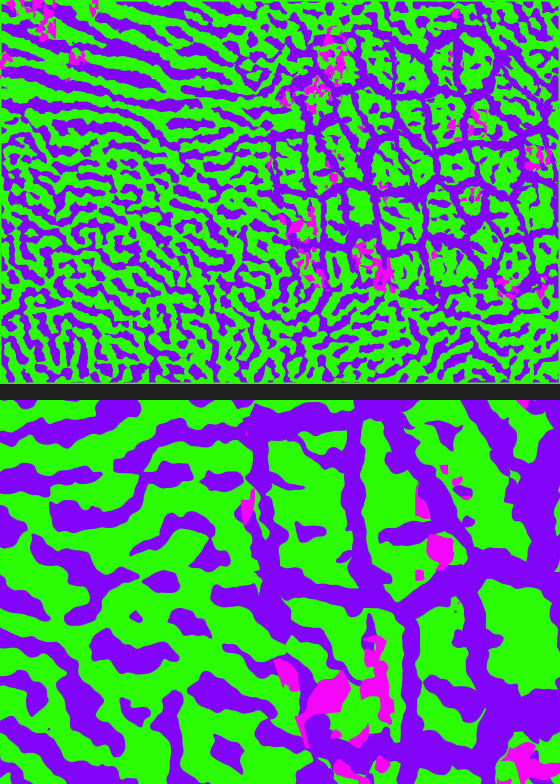
Top, the full canvas; bottom, a detail of the centre.
Give the GLSL for this texture, as a WebGL 2 fragment shader.

```glsl
#version 300 es
precision highp float;
// Violet labyrinth on vivid green: oriented sparse-kernel noise follows a
// bending direction field, and turns into a net of tall Voronoi cells at the
// right. Clusters of small magenta flecks lie inside the cells.
uniform vec2 u_resolution;
out vec4 fragColor;

vec3 hash3(vec2 p) {
  vec3 q = fract(p.xyx * vec3(0.1031, 0.1030, 0.0973));
  q += dot(q, q.yxz + 33.33);
  return fract((q.xxy + q.yzz) * q.zyx);
}

float valueNoise(vec2 p) {
  vec2 i = floor(p), f = fract(p);
  f = f * f * (3.0 - 2.0 * f);
  return mix(mix(hash3(i).x, hash3(i + vec2(1, 0)).x, f.x),
             mix(hash3(i + vec2(0, 1)).x, hash3(i + vec2(1, 1)).x, f.x), f.y);
}

vec2 noise2(vec2 p) {
  return vec2(valueNoise(p), valueNoise(p + 71.3)) - 0.5;
}

// Long straight strands gather in the upper left.
float streakZone(vec2 p) {
  return smoothstep(0.64, 0.78, p.y + 0.15 * p.x) * (1.0 - smoothstep(0.4, 0.72, p.x));
}

// Angle of the strands: gently falling above, fanning round below.
float strandAngle(vec2 p) {
  float lower = -0.85 - 1.95 * smoothstep(0.45, 1.1, p.x);
  float upper = -0.3 - 0.15 * smoothstep(1.0, 1.4, p.x);
  return mix(lower, upper, smoothstep(0.18, 0.48, p.y));
}

// Sum of striped kernels, scattered in angle except in the streaks.
float strands(vec2 p) {
  const float cell = 0.036;
  vec2 base = floor(p / cell);
  float sum = 0.0;
  for (int y = -3; y <= 3; y++)
    for (int x = -3; x <= 3; x++) {
      vec2 id = base + vec2(x, y);
      vec3 h = hash3(id + 40.0), k = hash3(id + 190.0);
      vec2 center = (id + h.xy) * cell, r = p - center;
      float streak = streakZone(center);
      float a = strandAngle(center) + (k.x + k.y - 1.0) * mix(1.5, 0.25, streak);
      float along = dot(r, vec2(cos(a), sin(a)));
      float across = dot(r, vec2(-sin(a), cos(a)));
      float window = max(0.0, 1.0 - dot(r, r) / 0.0116);
      float envelope = exp(-along * along * mix(750.0, 140.0, streak)
                           - across * across * mix(950.0, 480.0, streak));
      float frequency = mix(25.0, 17.0, streak) * (0.85 + 0.3 * k.z);
      sum += window * envelope * cos(6.2832 * (across * frequency + h.z));
    }
  return sum * 1.15;
}

// Distance to the nearest border between Voronoi cells.
float cellBorder(vec2 p) {
  vec2 base = floor(p), nearest = vec2(9.0);
  for (int y = -1; y <= 1; y++)
    for (int x = -1; x <= 1; x++) {
      vec2 id = base + vec2(x, y);
      vec2 r = id + 0.1 + 0.8 * hash3(id + 17.0).xy - p;
      if (dot(r, r) < dot(nearest, nearest)) nearest = r;
    }
  float border = 9.0;
  for (int y = -2; y <= 2; y++)
    for (int x = -2; x <= 2; x++) {
      vec2 id = base + vec2(x, y);
      vec2 r = id + 0.1 + 0.8 * hash3(id + 17.0).xy - p;
      vec2 d = r - nearest;
      if (dot(d, d) > 1e-4)
        border = min(border, dot(0.5 * (r + nearest), normalize(d)));
    }
  return border;
}

float coverage(float f) {
  float w = 0.6 * fwidth(f) + 1e-5;
  return smoothstep(-w, w, f);
}

void main() {
  vec2 p = gl_FragCoord.xy / u_resolution.y;
  float aspect = u_resolution.x / u_resolution.y;
  vec2 rough = p + 0.012 * noise2(p * 60.0) + 0.005 * noise2(p * 130.0);

  // Strands, broken up by grain and thinned over broad patches.
  float strand = strands(rough);
  float grain = valueNoise(rough * 48.0 + 3.0) - 0.5;
  float field = strand - 0.17 + 0.7 * grain + 0.5 * (valueNoise(p * 7.0) - 0.5);

  // Cell net of uneven walls, with islands inside the cells.
  vec2 bent = rough + 0.035 * noise2(p * 11.0);
  float border = cellBorder(vec2(bent.x + 0.22 * bent.y, bent.y) / vec2(0.092, 0.128));
  float net = max((0.1 - border) * 14.0 + 0.9 * grain, strand + grain - 0.88);
  float reach = length((p - vec2(1.08, 0.57)) / vec2(0.45, 0.39))
              + 0.5 * (valueNoise(p * 5.0 + 9.0) - 0.5);
  float netZone = 1.0 - smoothstep(0.75, 1.15, reach);
  field = mix(field, net, netZone);

  // Narrow clear margin at the canvas edge.
  vec2 inset = min(p, vec2(aspect, 1.0) - p);
  field = min(field, (min(inset.x, inset.y) - 0.004) * 140.0);

  // Magenta flecks in clusters: in the cells and in the upper left corner.
  float corner = 1.0 - smoothstep(0.2, 0.35, length(p - vec2(0.0, 1.0)));
  float fleck = valueNoise(rough * vec2(100.0, 72.0) + 5.0) - 0.56;
  float cluster = valueNoise(p * vec2(16.0, 12.0) + 31.0) - 0.71;
  fleck = min(min(fleck, cluster * 2.0), max(netZone, corner) - 0.5);
  fleck = min(fleck, mix(1.0, border - 0.12, netZone));

  vec3 color = mix(vec3(0.17, 0.99, 0.01), vec3(0.51, 0.02, 0.98), coverage(field));
  color = mix(color, vec3(0.96, 0.02, 0.98), coverage(fleck));
  fragColor = vec4(color, 1.0);
}
```
